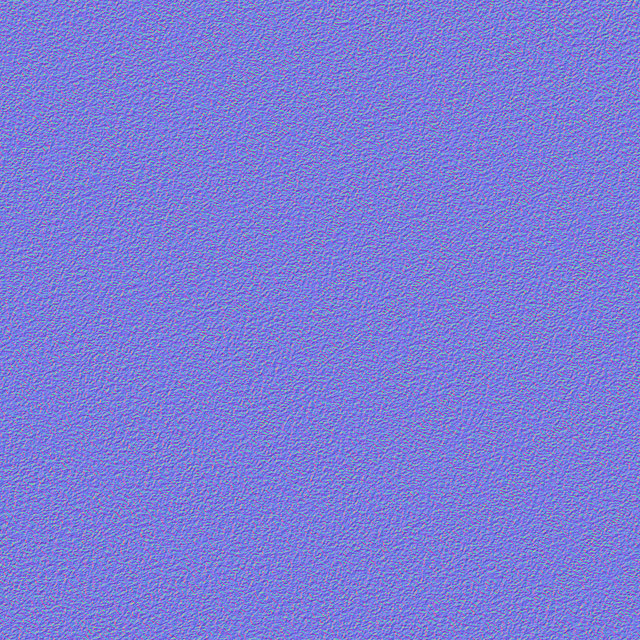
A Shadertoy shader for this texture map:

```glsl
// Tangent-space normal map of a very fine, pebbled, leather-like surface.
// Two turned layers of value noise form a height field; its slopes, made
// steeper on one side of each grain, are packed into red, green and blue.

#define GRAINS vec2(375.0, 465.0)  // grains across and up the canvas
#define REACH 0.0012               // half width of the slope measurement
#define RELIEF vec2(1.0, -0.95)    // slope strength, green pointing down
#define SKEW vec2(0.75, 0.35)      // extra steepness of one side of a grain
#define SLOPE_VARIANCE 0.072       // keeps the skewed slopes centred
#define BLUE_FALLOFF 3.8           // how fast blue drops on steep sides
#define BLUE_RANGE 0.43            // blue gained by level ground
#define TILT_A -0.45               // turn of the first layer, radians
#define TILT_B -0.15               // turn of the second layer, radians

float hash(vec2 cell) {
    return fract(sin(dot(cell, vec2(127.1, 311.7))) * 43758.5453);
}

// Smoothly blended random values on a unit grid
float valueNoise(vec2 p) {
    vec2 cell = floor(p);
    vec2 t = fract(p);
    t = t * t * (3.0 - 2.0 * t);
    float low = mix(hash(cell), hash(cell + vec2(1.0, 0.0)), t.x);
    float high = mix(hash(cell + vec2(0.0, 1.0)), hash(cell + 1.0), t.x);
    return mix(low, high, t.y);
}

vec2 turn(vec2 p, float angle) {
    float c = cos(angle), s = sin(angle);
    return vec2(c * p.x + s * p.y, c * p.y - s * p.x);
}

// Overlapping grains, slightly longer than tall
float height(vec2 p) {
    float first = valueNoise(turn(p, TILT_A) * GRAINS + 17.3);
    float second = valueNoise(turn(p, TILT_B) * GRAINS * 1.07 + 61.8);
    return 0.7071 * (first + second);
}

void mainImage(out vec4 fragColor, in vec2 fragCoord) {
    vec2 p = fragCoord / iResolution.y;

    // Slopes by central differences
    vec2 dx = vec2(REACH, 0.0), dy = vec2(0.0, REACH);
    vec2 slope = RELIEF * vec2(height(p - dx) - height(p + dx),
                               height(p - dy) - height(p + dy));

    // One gentle and one steep side to each grain
    slope += SKEW * (slope * slope - SLOPE_VARIANCE);

    // Pack the normal into colour
    float facing = inversesqrt(1.0 + dot(slope, slope));
    vec2 redGreen = 0.495 + 0.5 * slope * facing;
    float blue = 0.5 + BLUE_RANGE * pow(facing, BLUE_FALLOFF);
    fragColor = vec4(redGreen, blue, 1.0);
}
```
